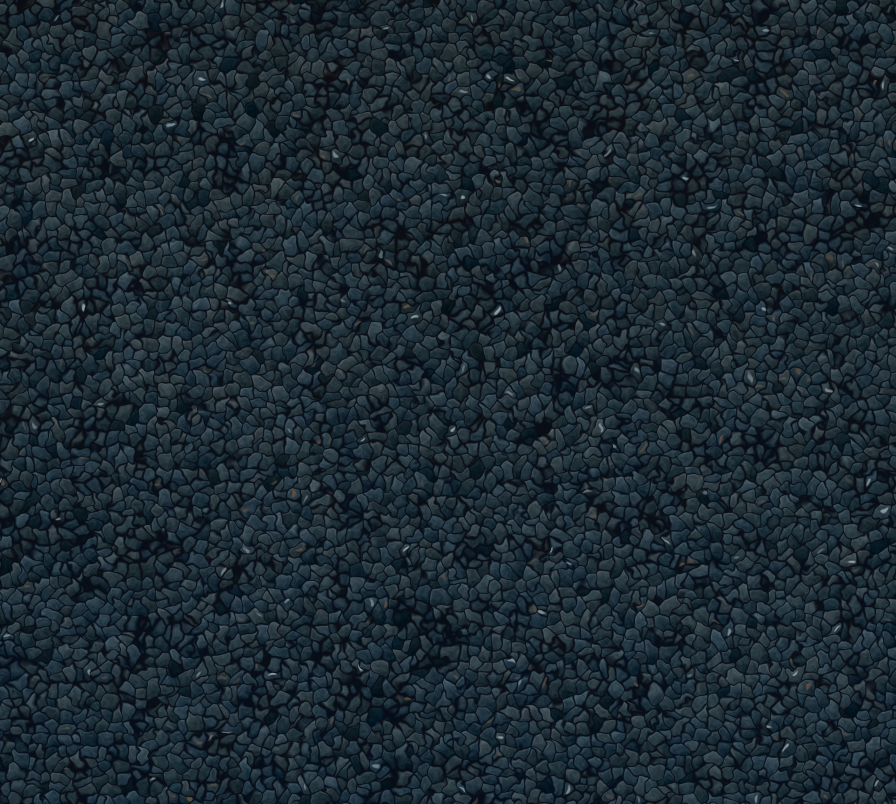
This texture is drawn by a Shadertoy shader. Its source:

```glsl
// Blue-black rubber granulate: tightly packed irregular crumbs with dark gaps.
// A warped cellular pattern with a stretched metric per crumb gives the shapes;
// each crumb gets its own tone, a lit upper side, fine grain and rare specks.

float hash(vec2 p) {
    return fract(sin(dot(p, vec2(127.1, 311.7))) * 43758.5453);
}

float noise(vec2 p) {
    vec2 i = floor(p), f = fract(p);
    f = f * f * (3.0 - 2.0 * f);
    return mix(mix(hash(i), hash(i + vec2(1, 0)), f.x),
               mix(hash(i + vec2(0, 1)), hash(i + vec2(1, 1)), f.x), f.y);
}

vec2 rotate(vec2 v, float a) {
    float c = cos(a), s = sin(a);
    return vec2(c * v.x + s * v.y, c * v.y - s * v.x);
}

vec3 granulate(vec2 uv) {
    vec2 p = uv * 67.0;
    p += 0.45 * (vec2(noise(p * 1.8), noise(p * 1.8 + 40.0)) - 0.5);

    // Nearest and second nearest crumb, each with its own stretch and size
    float nearest = 9.0, second = 9.0;
    vec2 id = vec2(0), offset = vec2(0), local = vec2(0);
    for (int y = -2; y <= 2; y++)
    for (int x = -2; x <= 2; x++) {
        vec2 cell = floor(p) + vec2(x, y);
        vec2 r = p - cell - vec2(hash(cell), hash(cell + 17.3));
        vec2 q = rotate(r, 6.283 * hash(cell + 31.7)) * vec2(0.8, 1.25);
        float d = length(q) - 0.22 * hash(cell + 53.1);
        if (d < nearest) {
            second = nearest;
            nearest = d;
            id = cell;
            offset = r;
            local = q;
        } else {
            second = min(second, d);
        }
    }
    float gap = second - nearest;

    // Crumb surface: own tone, light from above, rim and fine roughness
    float lit = dot(offset, vec2(-0.35, 0.94));
    float tone = 0.205 + 0.075 * (hash(id + 71.9) - 0.5) + 0.09 * lit;
    tone += 0.075 * (noise(p * 4.5) - 0.5) + 0.04 * (noise(p * 10.0) - 0.5);
    float rim = smoothstep(0.08, 0.2, gap) * (1.0 - smoothstep(0.2, 0.42, gap));
    tone += 0.05 * rim * smoothstep(0.0, 0.4, lit);
    tone *= 1.0 - 0.5 * step(0.95, hash(id + 89.3));

    // Shadowed gaps, opening into deeper pits here and there
    float pit = smoothstep(0.5, 0.95, noise(p * 0.6 + 9.0));
    float body = smoothstep(0.05 * pit, 0.2 + 0.28 * pit, gap);
    float level = mix(0.05, tone, body);
    level *= 0.95 + 0.1 * noise(uv * 6.0);
    level *= 1.0 - 0.08 * smoothstep(0.88, 1.0, uv.y);

    // Slate tint, bluer on some crumbs and toward the bottom
    float blue = 0.024 * (hash(id + 101.7) - 0.5) + 0.012 * (0.5 - uv.y);
    vec3 color = vec3(level - 0.045 * body - 0.02 - blue, level, level + 0.034 + blue);

    // Rare pale glints and tan chips
    vec2 spot = local - 0.3 * (vec2(hash(id + 5.1), hash(id + 7.7)) - 0.5);
    float speck = 1.0 - smoothstep(0.08, 0.2, length(spot * vec2(0.6, 1.0)));
    float kind = hash(id + 113.9);
    float strength = 0.4 + 0.6 * hash(id + 131.3);
    color = mix(color, vec3(0.57, 0.62, 0.65), speck * strength * step(0.97, kind));
    color = mix(color, vec3(0.38, 0.31, 0.25), speck * strength * step(kind, 0.03));
    return max(color, 0.0);
}

void mainImage(out vec4 fragColor, in vec2 fragCoord) {
    // Four samples smooth the crumb edges
    vec3 sum = vec3(0);
    for (int i = 0; i < 4; i++) {
        vec2 jitter = 0.5 * vec2(i % 2, i / 2) - 0.25;
        sum += granulate((fragCoord + jitter) / iResolution.y);
    }
    fragColor = vec4(sum / 4.0, 1.0);
}
```
